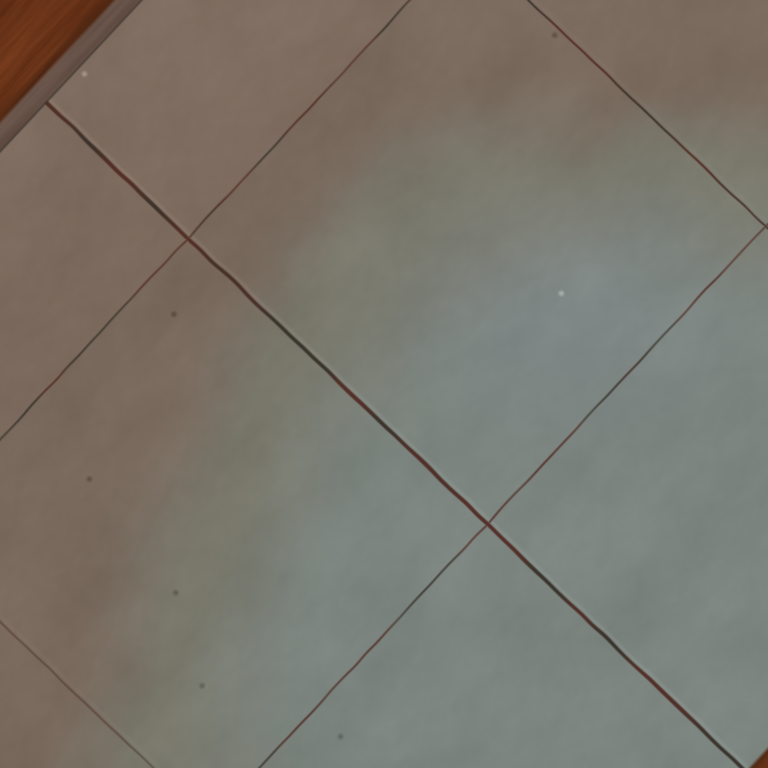
Give the GLSL for this texture, as a Shadertoy shader.

```glsl
#define PITCH vec2(0.5387, 0.5305)
#define ORIGIN vec2(-0.2925, 0.6679)
#define FLOOR_START -0.548
#define FLOOR_END 0.713
#define STRIP_WIDTH 0.026
#define SEAM_WIDE 0.0024
#define SEAM_THIN 0.0013
#define LIGHT_CENTER vec2(0.911, 0.089)
#define MOTTLE 0.055

const vec3 COOL_GREY = vec3(0.485, 0.520, 0.500);
const vec3 OLIVE_GREY = vec3(0.470, 0.465, 0.415);
const vec3 WARM_BROWN = vec3(0.472, 0.408, 0.358);
const vec3 SKY_TINT = vec3(0.505, 0.540, 0.550);
const vec3 SEAM_DARK = vec3(0.21, 0.19, 0.16);
const vec3 SEAM_RED = vec3(0.32, 0.17, 0.14);
const vec3 STRIP_GREY = vec3(0.37, 0.29, 0.25);
const vec3 WOOD_DARK = vec3(0.31, 0.14, 0.06);
const vec3 WOOD_LIGHT = vec3(0.46, 0.23, 0.11);

float hash(vec2 p) {
    vec3 q = fract(p.xyx * vec3(0.1031, 0.1030, 0.0973));
    q += dot(q, q.yzx + 33.33);
    return fract((q.x + q.y) * q.z);
}

float noise(vec2 p) {
    vec2 i = floor(p), f = fract(p);
    f = f * f * (3.0 - 2.0 * f);
    return mix(mix(hash(i), hash(i + vec2(1, 0)), f.x),
               mix(hash(i + vec2(0, 1)), hash(i + vec2(1, 1)), f.x), f.y);
}

// Layered noise, centred on zero
float fbm(vec2 p) {
    float sum = 0.0, amp = 0.5;
    for (int k = 0; k < 5; k++) {
        sum += amp * (noise(p) - 0.5);
        p = mat2(1.6, 1.2, -1.2, 1.6) * p + 7.3;
        amp *= 0.5;
    }
    return sum;
}

// Coverage of a line of given half width, softened at its edges
float lineMask(float dist, float halfWidth, float soft) {
    return 1.0 - smoothstep(halfWidth - soft, halfWidth + soft, dist);
}

// Cloudy glaze: cool near the light, warm far from it
vec3 glaze(vec2 uv, vec2 st) {
    float cloud = fbm(st * vec2(6.0, 4.5) + 11.0);
    float reach = length(uv - LIGHT_CENTER) + 0.16 * cloud;
    vec3 col = mix(COOL_GREY, OLIVE_GREY, smoothstep(0.49, 0.71, reach));
    col = mix(col, WARM_BROWN, smoothstep(0.70, 0.86, reach));
    vec2 glow = (uv - vec2(0.74, 0.60)) / vec2(0.17, 0.13);
    col = mix(col, SKY_TINT, 0.55 * exp(-dot(glow, glow)));
    col += MOTTLE * fbm(st * vec2(15.0, 10.0) + 31.0);
    return col + 0.018 * fbm(st * vec2(90.0, 60.0));
}

// Sparse specks, mostly dark, one random spot per chosen cell
float specks(vec2 uv, float px) {
    vec2 cell = floor(uv * 6.0);
    vec2 spot = 0.2 + 0.6 * vec2(hash(cell + 3.1), hash(cell + 8.7));
    float dist = length(uv - (cell + spot) / 6.0);
    float tone = hash(cell + 21.0) < 0.75 ? -0.11 : 0.16;
    return tone * step(hash(cell + 40.0), 0.16) * lineMask(dist, 0.003, 0.002 + px);
}

void mainImage(out vec4 fragColor, in vec2 fragCoord) {
    vec2 uv = fragCoord / iResolution.xy;
    float px = 1.0 / iResolution.y;

    // Slightly skewed floor axes: x across the room, y along its wall
    vec2 st = vec2(dot(uv, vec2(0.7305, -0.683)), dot(uv, vec2(0.6914, 0.7225)));
    vec2 wobble = 0.002 * vec2(noise(st.yy * 24.0), noise(st.xx * 24.0 + 5.0)) - 0.001;
    vec2 grid = (st + wobble - ORIGIN) / PITCH;
    vec2 seamId = floor(grid + 0.5);
    vec2 offset = (grid - seamId) * PITCH;
    vec2 dist = abs(offset);

    // Tiles with a small tone shift each
    vec3 col = glaze(uv, st);
    col += 0.014 * (hash(floor(grid) + 17.0) - 0.5);
    col += 0.018 * (1.0 - smoothstep(-0.004, 0.004, grid.x)) * vec3(1.0, 0.75, 0.75);
    col += specks(uv, px);

    // Pale bevel above the long seams
    float central = 1.0 - step(0.5, abs(seamId.y));
    float bevel = exp(-pow((offset.y - 0.0055) / 0.0025, 2.0));
    col += 0.035 * bevel * (0.4 + 0.6 * central);

    // Seams: the central long one is wide, the lowest one faint
    float wear = noise(st * 22.0 + 4.0);
    float soft = 0.0011 + 0.5 * px;
    float longHalf = mix(SEAM_THIN, SEAM_WIDE, central) * (0.85 + 0.3 * wear);
    float longSeam = lineMask(dist.y, longHalf, soft) * (seamId.y < -0.5 ? 0.5 : 0.95);
    float crossSeam = lineMask(dist.x, SEAM_THIN, soft) * (0.6 + 0.35 * wear);
    vec3 seamColor = mix(SEAM_DARK, SEAM_RED, smoothstep(0.3, 0.75, noise(st * 17.0)));
    col = mix(col, seamColor, max(longSeam, crossSeam));

    // Edge strip beside the floor, with a dark joint
    float past = FLOOR_START - st.x;
    vec3 strip = STRIP_GREY + 0.07 * fbm(st * vec2(120.0, 9.0));
    strip += 0.04 * smoothstep(0.004, 0.015, past);
    col = mix(col, strip, smoothstep(-soft, soft, past));
    col = mix(col, SEAM_DARK, 0.6 * lineMask(abs(past), 0.0012, soft));

    // Wood beyond both ends, grain running along the wall
    float grain = fbm(st * vec2(75.0, 7.0)) + 0.5 * fbm(st * vec2(220.0, 14.0));
    vec3 wood = mix(WOOD_DARK, WOOD_LIGHT, clamp(0.62 + 1.1 * grain, 0.0, 1.0));
    float beyond = max(past - STRIP_WIDTH, st.x - FLOOR_END);
    wood *= 0.75 + 0.25 * smoothstep(0.0, 0.02, beyond);
    col = mix(col, wood, smoothstep(-0.002 - px, 0.002 + px, beyond));

    fragColor = vec4(clamp(col, 0.0, 1.0), 1.0);
}
```
